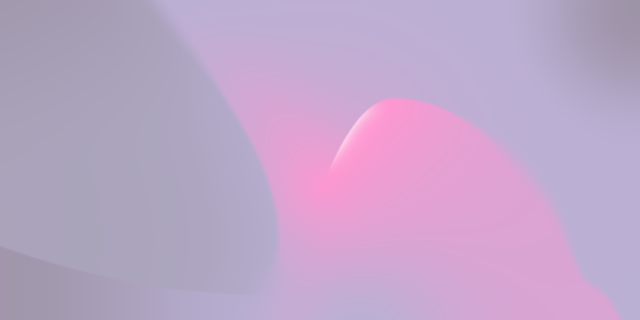
Give the GLSL for this background, as a WebGL 2 fragment shader.

```glsl
#version 300 es
precision highp float;
// Soft folded sheets: a grey sheet on the left, a pink hill with a bright rim
// on the right, over lavender. Each fold is a curve turned into a signed
// distance; exponential glows set how much pink lies on either side of it.

uniform vec2 u_resolution;
out vec4 outColor;

const vec3 LAVENDER = vec3(0.73, 0.69, 0.83);
const vec3 HOT_PINK = vec3(1.00, 0.59, 0.82);
const vec3 RIM_WHITE = vec3(1.00, 0.91, 0.96);
const vec3 SHADE = vec3(0.62, 0.58, 0.66);
const vec3 SHEET_GREY = vec3(0.665, 0.64, 0.73);

const vec2 GLOW_CENTER = vec2(1.01, 0.42);
const vec2 CREST = vec2(1.23, 0.693);
const vec2 STREAK_END = vec2(0.65, 0.95);
const vec2 COOL_CENTER = vec2(1.12, -0.04);
const vec2 COOL_RADIUS = vec2(0.32, 0.25);
const vec2 CORNER = vec2(2.0, 0.97);
const float RIM_WIDTH = 0.02;

float segmentDistance(vec2 p, vec2 a, vec2 b) {
  vec2 ab = b - a;
  float along = clamp(dot(p - a, ab) / dot(ab, ab), 0.0, 1.0);
  return length(p - a - ab * along);
}

float gaussian(float x) {
  return exp(-x * x);
}

// Height of the pink hill: steep parabola, then a long slope with a drop
float hillHeight(float x) {
  float u = x - CREST.x;
  float fall = u < 0.0 ? 5.5 * u * u
                       : 1.36 * u * u + 0.08 * gaussian((u - 0.59) / 0.06);
  return CREST.y - fall;
}

float hillDistance(vec2 p) {
  const float STEP = 0.004;
  float slope = (hillHeight(p.x + STEP) - hillHeight(p.x - STEP)) / (2.0 * STEP);
  return (hillHeight(p.x) - p.y) / sqrt(1.0 + slope * slope);
}

// Right border of the grey sheet, by depth below the top
float sheetBorder(float depth) {
  return 0.482 + depth * (0.74 + depth * (0.106 - 0.535 * depth));
}

// Depth of the lower left fold
float foldDepth(float x) {
  return 0.768 + x * (0.36 - 0.21 * x);
}

vec3 addHill(vec3 color, vec2 p) {
  float d = hillDistance(p);

  // Pink outside: round glow and a streak rising to the upper left
  float glow = exp(-length(p - GLOW_CENTER) / 0.19);
  float streak = gaussian(segmentDistance(p, GLOW_CENTER, STREAK_END) / 0.14);
  streak *= 0.32 * smoothstep(1.02, 0.55, p.y);
  float outside = glow + streak * (1.0 - glow);

  // Pink inside: strongest along the rising flank
  float flank = segmentDistance(p, GLOW_CENTER, vec2(1.22, 0.67));
  float inside = 0.43 + 0.56 * exp(-flank / 0.25);

  // Crisp at the crest, blurred on the shoulder and below the glow
  float softness = 0.005 + 0.035 * gaussian((p.x - 1.63) / 0.13);
  softness += 0.008 * smoothstep(1.5, 1.8, p.x);
  if (p.x < CREST.x) softness += 0.12 * smoothstep(0.46, 0.33, p.y);
  float mask = smoothstep(-softness, softness, d);

  float cool = exp(-dot((p - COOL_CENTER) / COOL_RADIUS, (p - COOL_CENTER) / COOL_RADIUS));
  float pink = mix(outside, inside, mask) * (1.0 - cool);
  color = mix(color, HOT_PINK, pink);

  // Bright rim on the rising flank
  float rim = exp(-max(d, 0.0) / RIM_WIDTH) * smoothstep(-0.004, 0.004, d);
  rim *= smoothstep(0.44, 0.56, p.y) * smoothstep(0.695, 0.63, p.y);
  rim *= 1.0 - smoothstep(1.17, CREST.x, p.x);
  return mix(color, RIM_WHITE, 0.8 * rim);
}

vec3 addSheet(vec3 color, vec2 p) {
  float depth = 1.0 - p.y;
  float inset = sheetBorder(depth) - p.x;

  // Grey far from the border, lavender towards it
  vec3 sheet = mix(SHADE, SHEET_GREY, smoothstep(-0.3, 0.6, depth + 0.3 * p.x));
  float bloom = mix(0.35, 0.9, smoothstep(0.0, 0.6, depth));
  sheet = mix(sheet, LAVENDER - 0.01, bloom * exp(-max(inset, 0.0) / 0.2));

  // Lower fold, dark at the left and dissolving to the right
  float below = depth - foldDepth(p.x);
  float fold = smoothstep(-0.004, 0.006, below);
  vec3 foldColor = mix(SHADE + 0.01, LAVENDER - 0.01, smoothstep(0.0, 0.85, p.x));
  sheet = mix(sheet, foldColor, fold);

  float softness = 0.012 + 0.04 * smoothstep(0.35, 0.0, depth)
                 + 0.08 * smoothstep(0.75, 0.95, depth);
  return mix(color, sheet, smoothstep(-softness, softness, inset));
}

void main() {
  // Canvas spans 2 by 1, origin at the lower left
  vec2 p = gl_FragCoord.xy / u_resolution * vec2(2.0, 1.0);

  float cornerShade = smoothstep(0.45, 0.03, length(p - CORNER));
  vec3 color = mix(LAVENDER, SHADE, cornerShade);
  color = addHill(color, p);
  color = addSheet(color, p);
  outColor = vec4(color, 1.0);
}
```
